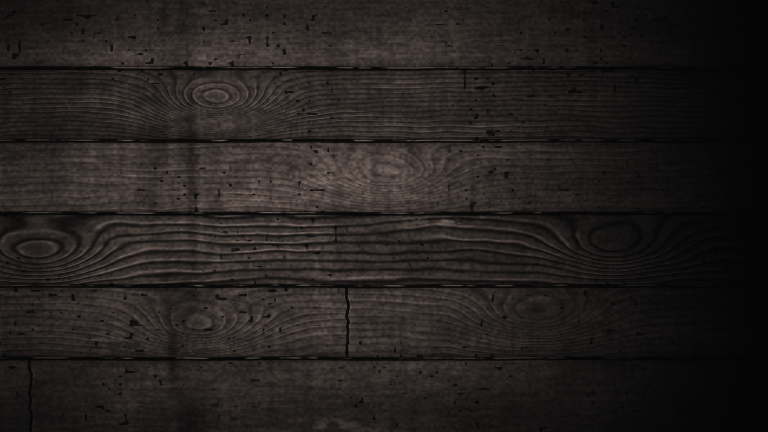
Write a Shadertoy shader that draws this texture.

```glsl
// Six dark weathered wooden planks with raised grain, knots, chipped seams and a heavy vignette.

float hash(vec2 p) {
    vec3 q = fract(p.xyx * 0.1031);
    q += dot(q, q.yzx + 33.33);
    return fract((q.x + q.y) * q.z);
}

float noise(vec2 p) {
    vec2 i = floor(p), f = fract(p);
    f = f * f * (3.0 - 2.0 * f);
    return mix(mix(hash(i), hash(i + vec2(1, 0)), f.x),
               mix(hash(i + vec2(0, 1)), hash(i + vec2(1, 1)), f.x), f.y);
}

float fbm(vec2 p) {
    float sum = 0.0, gain = 0.5;
    for (int i = 0; i < 4; i++) {
        sum += gain * noise(p);
        p = p * 2.03 + 11.7;
        gain *= 0.5;
    }
    return sum;
}

// Soft band of half width w around zero
float band(float d, float w) {
    float aa = 0.7 / iResolution.y;
    return 1.0 - smoothstep(w - aa, w + aa, abs(d));
}

// Per plank, bottom to top: grain lines, relief, two knot positions
const vec4 PLANKS[6] = vec4[6](
    vec4(9, 0.15, -9, -9), vec4(10, 0.45, 0.46, 1.25), vec4(7.5, 1.0, 0.09, 1.43),
    vec4(11, 0.38, 0.89, -9), vec4(15, 0.65, 0.5, -9), vec4(13, 0.15, -9, -9));
const float TONES[6] = float[6](0.92, 0.88, 0.95, 1.08, 0.84, 1.08);

// Grain phase: stretched lines bent by noise and wrapped around knots
float grainPhase(float x, float t, vec4 plank, float seed) {
    float phase = plank.x * t + 2.4 * fbm(vec2(x * 2.2, t * 1.5) + seed)
                + 0.35 * noise(vec2(x * 16.0, t * 5.0) + seed);
    for (int k = 0; k < 2; k++) {
        float knotX = k == 0 ? plank.z : plank.w;
        vec2 q = vec2(x - knotX, t - 0.35 - 0.25 * hash(vec2(seed, k))) * vec2(7.0, 2.6);
        phase += 0.75 * plank.x * exp(-dot(q, q));
    }
    return phase;
}

void mainImage(out vec4 fragColor, in vec2 fragCoord) {
    vec2 uv = fragCoord / iResolution.xy;
    vec2 p = vec2(uv.x * 1.7778, uv.y);

    // Plank layout with slightly ragged seams
    float wobble = 0.02 * (fbm(vec2(p.x * 14.0, 3.0)) - 0.5);
    float v = (p.y - 0.0025) * 5.95 + wobble;
    float rowId = clamp(floor(v), 0.0, 5.0);
    int row = int(rowId);
    float t = v - rowId;
    vec4 plank = PLANKS[row];
    float jointX = row == 1 ? 0.804 : row == 0 ? 0.07 : -9.0;
    float joint = p.x - jointX + 0.006 * (noise(vec2(p.y * 90.0, 5.0)) - 0.5);
    float seed = rowId * 17.3 + 7.1 * step(0.0, joint);

    // Raised grain: lit crests above shadowed grooves
    float phase = grainPhase(p.x, t, plank, seed);
    float relief = plank.y * (1.0 - smoothstep(0.3, 0.8, fwidth(phase)));
    float crest = pow(0.5 + 0.5 * sin(6.2832 * phase), 6.0);
    float groove = pow(0.5 + 0.5 * sin(6.2832 * phase + 1.5), 2.5);
    float worn = smoothstep(0.3, 0.7, noise(vec2(p.x * 5.0, t * 5.0) + seed));

    // Board tone, blotches, fibres and vertical saw marks
    float tone = 0.29 * TONES[row];
    tone *= 0.65 + 0.7 * fbm(vec2(p.x * 3.5, t * 2.0) + seed);
    tone *= 0.72 + 0.56 * fbm(vec2(p.x * 22.0, p.y * 130.0) + seed);
    tone *= 0.78 + 0.44 * noise(p * vec2(150.0, 170.0));
    tone *= 0.9 + 0.2 * noise(vec2(p.x * 75.0, p.y * 5.0));
    float stain = exp(-pow((p.x - 0.41) * 14.0, 2.0)) * noise(vec2(p.x * 45.0, p.y * 6.0));
    tone *= 1.0 - 0.55 * stain;
    tone *= 1.0 - relief * (0.2 + 0.5 * groove);
    tone += relief * crest * worn * (0.1 + 0.14 * noise(p * vec2(60.0, 120.0)));

    // Pale scuffs and dark pits
    vec2 scuffA = (p - vec2(0.77, 0.012)) * vec2(8.0, 45.0);
    vec2 scuffB = (p - vec2(1.05, 0.492)) * vec2(9.0, 65.0);
    float scuff = exp(-dot(scuffA, scuffA)) + exp(-dot(scuffB, scuffB));
    tone += 0.24 * scuff * smoothstep(0.4, 0.65, fbm(p * vec2(35.0, 70.0)));
    float pits = smoothstep(0.84, 0.93, noise(p * vec2(75.0, 100.0) + seed));
    tone *= 1.0 - 0.75 * pits * smoothstep(0.45, 0.7, noise(p * 7.0));

    // Seams and end joints: dark gap with a broken pale lip
    float seam = (v - clamp(floor(v + 0.5), 1.0, 5.0)) / 5.95;
    float chips = smoothstep(0.38, 0.66, fbm(vec2(p.x * 24.0, rowId * 0.01 + floor(v + 0.5) * 9.0)));
    tone *= 1.0 - 0.45 * exp(-abs(seam) * 110.0);
    tone *= 1.0 - 0.85 * band(seam + 0.001, 0.0042);
    tone += 0.34 * chips * band(seam - 0.0005, 0.0014);
    tone *= 1.0 - 0.85 * band(joint, 0.0032);
    tone += 0.1 * band(joint - 0.005, 0.0012) * smoothstep(0.5, 0.8, noise(vec2(p.y * 70.0, 2.0)));

    // Light falls off toward the edges, most strongly on the right
    float light = mix(0.5, 1.0, smoothstep(0.0, 0.25, uv.x));
    light *= 1.0 - smoothstep(0.42, 1.03, uv.x);
    light *= mix(0.4, 1.0, smoothstep(0.0, 0.28, uv.y));
    light *= mix(1.0, 0.45, smoothstep(0.78, 1.0, uv.y));

    vec3 color = vec3(0.016, 0.017, 0.018) + 1.1 * tone * light * vec3(1.0, 0.86, 0.8);
    fragColor = vec4(color, 1.0);
}
```
